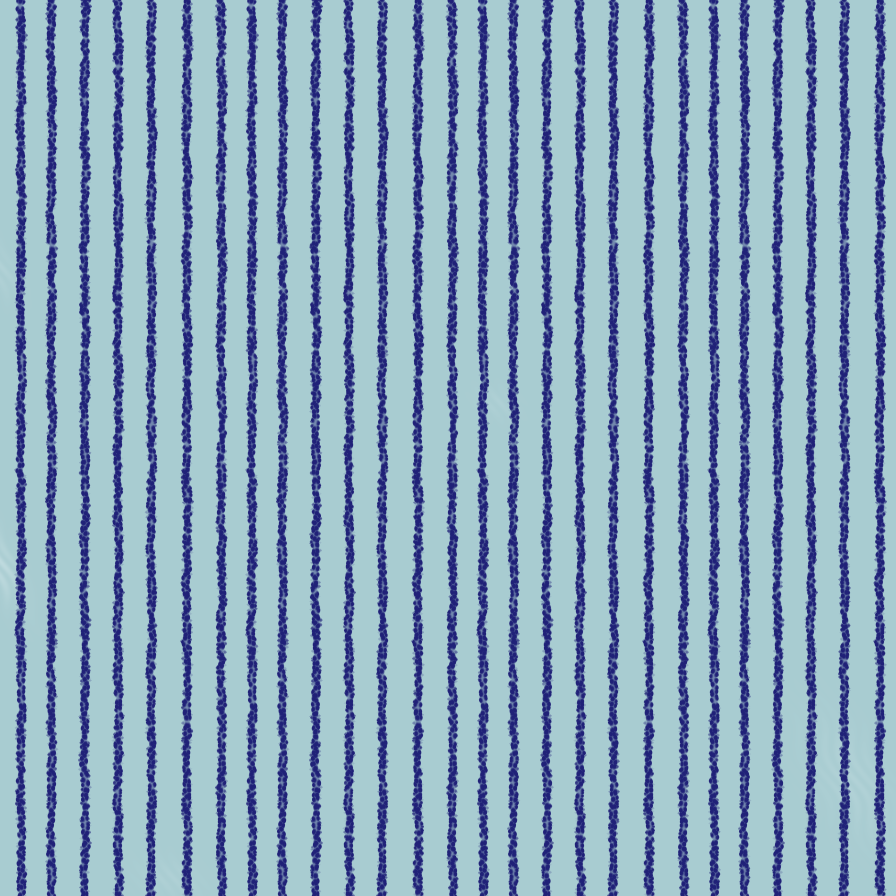
Reproduce this pattern procedurally as a three.js fragment shader.

```glsl
// Rough indigo crayon pinstripes on pale blue paper: 27 upright lines in a group
// of seven uneven gaps that repeats across. Layered sines make each line wander;
// cellular noise frays its edges and speckles the pigment.
varying vec2 vUv;

vec2 hash2(vec2 p) {
  vec3 q = fract(p.xyx * vec3(0.1031, 0.1030, 0.0973));
  q += dot(q, q.yzx + 33.33);
  return fract((q.xx + q.yz) * q.zy);
}

// Distance to the nearest jittered grain.
float grainDistance(vec2 p) {
  vec2 cell = floor(p);
  float nearest = 2.0;
  for (int j = -1; j <= 1; j++) {
    for (int i = -1; i <= 1; i++) {
      vec2 c = cell + vec2(float(i), float(j));
      nearest = min(nearest, length(c + hash2(c + 57.0) - p));
    }
  }
  return nearest;
}

// Uneven spacing inside the group of seven, in stripe widths.
float spacingShift(float stripe) {
  float a = 6.28319 * stripe / 7.0;
  return 0.068 * cos(a + 1.12) + 0.031 * cos(2.0 * a + 1.89) - 0.02;
}

// Hand wobble of the centre line.
float wander(float y, float seed) {
  return 0.016 * sin(y * 1.3 + seed * 2.4) + 0.014 * sin(y * 3.7 + seed * 4.1)
       + 0.013 * sin(y * 8.3 + seed * 1.7 + 2.0 * sin(y * 1.9 + seed));
}

// Faint slanted chalk smudge.
float smudge(vec2 center, vec2 size) {
  vec2 d = vUv - center;
  d.x += 0.4 * d.y;
  float streaks = 0.6 + 0.4 * sin(d.x * 420.0 + 3.0 * sin(d.y * 70.0));
  return streaks * exp(-dot(d / size, d / size));
}

void main() {
  // Nearest stripe and local position, one unit per stripe
  vec2 p = vUv * 27.15 - vec2(0.636, 0.0);
  float stripe = floor(p.x + 0.5);
  float seed = mod(stripe, 7.0);
  float x = p.x - stripe - spacingShift(seed) - wander(p.y, seed);

  // Frayed edge and speckled pigment
  float grain = grainDistance(vec2(x * 8.0 + seed * 19.0 + 20.0, p.y * 7.0));
  float halfWidth = 0.118 + 0.01 * sin(p.y * 2.7 + seed * 5.0);
  float edge = abs(x) + 0.1 * (grain - 0.45) - halfWidth;
  float ink = 1.0 - smoothstep(-0.035, 0.035, edge);
  ink *= 1.0 - 0.6 * smoothstep(0.3, 0.95, grain);

  // Paper with a few chalky marks
  float chalk = 0.4 * smudge(vec2(0.0, 0.37), vec2(0.016, 0.04))
              + 0.16 * smudge(vec2(0.0, 0.70), vec2(0.014, 0.03))
              + 0.16 * smudge(vec2(0.95, 0.13), vec2(0.035, 0.06))
              + 0.12 * smudge(vec2(0.555, 0.55), vec2(0.018, 0.016))
              + 0.12 * smudge(vec2(0.19, 0.02), vec2(0.03, 0.02));
  vec3 paper = mix(vec3(0.66, 0.80, 0.82), vec3(0.88, 0.94, 0.95), chalk);

  gl_FragColor = vec4(mix(paper, vec3(0.125, 0.13, 0.47), ink), 1.0);
}
```
